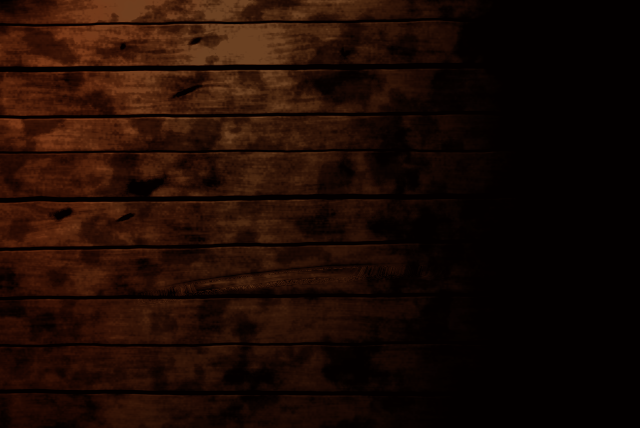
Give the GLSL for this texture, as a Shadertoy shader.

```glsl
// Weathered horizontal wooden planks, lit from the upper left and fading to black.
const float LIGHT_TOP = 1.02;     // tone at the top edge
const float LIGHT_DROP = 0.74;    // tone lost towards the bottom
const float FADE_START = 0.42;    // horizontal fade, in canvas heights
const float FADE_END = 1.36;
const float GAP_SPAN = 1.17;      // distance between the two gap end heights
const float GRAIN = 0.75;
const float BLOTCH = 1.5;
const float LIP_GLOW = 0.42;
const float KNOT_SLANT = 0.35;
const vec3 BLACK = vec3(0.012, 0.0, 0.0);
const vec3 UMBER = vec3(0.11, 0.03, 0.01);
const vec3 RUST = vec3(0.19, 0.07, 0.023);
const vec3 OAK = vec3(0.30, 0.14, 0.055);
const vec3 HONEY = vec3(0.44, 0.24, 0.12);

// Gaps: height at left, height at right (measured down), half width
const int GAP_COUNT = 9;
const vec3 GAPS[GAP_COUNT] = vec3[GAP_COUNT](
    vec3(0.059, 0.045, 0.0026), vec3(0.162, 0.153, 0.0060), vec3(0.273, 0.264, 0.0034),
    vec3(0.357, 0.351, 0.0022), vec3(0.467, 0.459, 0.0056), vec3(0.582, 0.563, 0.0038),
    vec3(0.697, 0.688, 0.0036), vec3(0.808, 0.801, 0.0026), vec3(0.914, 0.923, 0.0042));

// Knots and stains: centre x, centre down, radius x, radius down
const int KNOT_COUNT = 6;
const vec4 KNOTS[KNOT_COUNT] = vec4[KNOT_COUNT](
    vec4(0.335, 0.438, 0.050, 0.017), vec4(0.290, 0.509, 0.020, 0.006),
    vec4(0.148, 0.500, 0.030, 0.016), vec4(0.430, 0.217, 0.034, 0.007),
    vec4(0.455, 0.098, 0.018, 0.009), vec4(0.286, 0.109, 0.009, 0.011));
const int STAIN_COUNT = 8;
const vec4 STAINS[STAIN_COUNT] = vec4[STAIN_COUNT](
    vec4(0.455, 0.415, 0.045, 0.060), vec4(0.800, 0.200, 0.100, 0.040),
    vec4(0.900, 0.390, 0.090, 0.080), vec4(0.940, 0.500, 0.090, 0.070),
    vec4(0.560, 0.850, 0.045, 0.070), vec4(0.600, 0.685, 0.300, 0.013),
    vec4(0.810, 0.850, 0.080, 0.060), vec4(1.180, 0.070, 0.130, 0.130));

float hash(vec2 p) {
    vec3 q = fract(p.xyx * 0.1031);
    q += dot(q, q.yzx + 33.33);
    return fract((q.x + q.y) * q.z);
}

float noise(vec2 p) {
    vec2 i = floor(p), f = fract(p);
    f = f * f * (3.0 - 2.0 * f);
    return mix(mix(hash(i), hash(i + vec2(1, 0)), f.x),
               mix(hash(i + vec2(0, 1)), hash(i + vec2(1, 1)), f.x), f.y);
}

float fbm(vec2 p) {
    float sum = 0.0, amp = 0.5;
    for (int i = 0; i < 5; i++, amp *= 0.5) {
        sum += amp * noise(p);
        p = p * 2.03 + 17.7;
    }
    return sum;
}

vec3 woodRamp(float t) {
    vec3 c = mix(BLACK, UMBER, smoothstep(0.05, 0.27, t));
    c = mix(c, RUST, smoothstep(0.22, 0.46, t));
    c = mix(c, OAK, smoothstep(0.42, 0.72, t));
    return mix(c, HONEY, smoothstep(0.68, 1.05, t));
}

void mainImage(out vec4 fragColor, in vec2 fragCoord) {
    float px = 1.0 / iResolution.y;
    vec2 p = vec2(fragCoord.x, iResolution.y - fragCoord.y) * px;

    // Gaps between planks, with a broken lit lip under each
    float open = 1.0, lip = 0.0, plank = 0.0;
    for (int i = 0; i < GAP_COUNT; i++) {
        vec3 g = GAPS[i];
        float wobble = (fbm(vec2(p.x * 11.0, float(i) * 7.3)) - 0.5) * 0.007;
        float d = p.y - mix(g.x, g.y, p.x / GAP_SPAN) - wobble;
        plank += step(0.0, d);
        open *= smoothstep(g.z - px, g.z + px, abs(d)) * (1.0 - 0.3 * exp(-abs(d) / 0.006));
        float ridge = (d - g.z - 0.002) / (0.001 + 0.4 * px);
        lip += exp(-ridge * ridge) * smoothstep(0.25, 0.65, fbm(vec2(p.x * 22.0, float(i) * 3.1)));
    }

    // Knots bend the grain, stains darken the boards
    float dark = 1.0, bend = 0.0, rough = fbm(p * 26.0) - 0.48;
    for (int i = 0; i < KNOT_COUNT; i++) {
        vec2 q = p - KNOTS[i].xy;
        q.y += KNOT_SLANT * q.x;
        q /= KNOTS[i].zw;
        dark *= mix(0.12, 1.0, smoothstep(0.5, 1.2, length(q) + rough * 2.0));
        bend += KNOTS[i].w * q.y * exp(-0.15 * dot(q, q));
    }
    for (int i = 0; i < STAIN_COUNT; i++) {
        float r = length((p - STAINS[i].xy) / STAINS[i].zw) + rough * 2.4;
        dark *= mix(0.4, 1.0, smoothstep(0.2, 1.4, r));
    }

    // Curved split with a raised sliver below it
    float u = p.x - 0.31;
    float split = p.y - (0.687 - 0.205 * u + 0.155 * u * u) - rough * 0.004;
    float span = smoothstep(0.0, 0.16, u) * (1.0 - smoothstep(0.5, 0.75, u));
    float sliver = span * smoothstep(0.0, 0.004, split) * (1.0 - smoothstep(0.022, 0.036, split));
    dark *= 1.0 - 0.75 * span * exp(-abs(split + 0.004) / 0.004);

    // Grain, wear and grime, different on every plank
    float along = p.x + plank * 3.71;
    float across = p.y + bend * 0.7 + 0.03 * noise(vec2(along * 4.0, p.y * 9.0));
    across = mix(across, split, sliver);
    float fibre = fbm(vec2(along * 12.0, across * 120.0)) - 0.48;
    float speck = noise(vec2(along, p.y) * 190.0) - 0.5;
    float blotch = fbm(vec2(along * 7.0, p.y * 9.0 + plank * 5.0)) - 0.48;
    float grime = smoothstep(0.50, 0.68, fbm(vec2(along * 15.0, p.y * 17.0) + 40.0));
    float wood = 0.95 + GRAIN * fibre + BLOTCH * blotch + 0.28 * speck + 0.9 * rough;
    wood = max(wood, 0.0) * (1.0 - 0.5 * grime);

    // Light from the upper left with a ragged fade
    float fade = 1.0 - smoothstep(FADE_START, FADE_END, p.x + blotch * 0.3);
    float light = (LIGHT_TOP - LIGHT_DROP * p.y) * fade;
    light *= mix(0.45, 1.0, smoothstep(0.0, 0.22, length(p * vec2(0.6, 1.6))));
    light *= mix(0.82, 1.0, smoothstep(0.0, 0.3, p.x));
    float tone = light * (wood * dark * open + LIP_GLOW * lip + sliver * (0.12 + 0.9 * fibre));

    // Redder boards at the left, browner in the middle
    float red = 1.0 - smoothstep(0.1, 0.55, p.x + 0.4 * blotch);
    vec3 tint = mix(vec3(0.95, 1.06, 1.12), vec3(1.06, 0.9, 0.76), red);
    fragColor = vec4(woodRamp(tone) * tint, 1.0);
}
```
